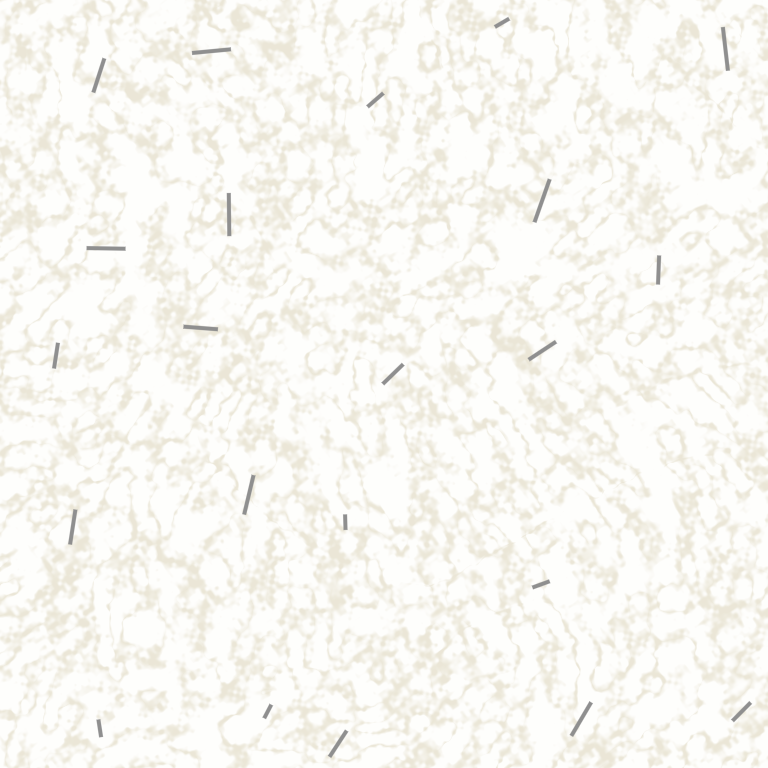
Give the GLSL for this texture, as a three.js fragment shader.

```glsl
// Draws pale cream leather veins on white with scattered short grey dashes.
varying vec2 vUv;

const vec3 PAPER = vec3(0.997, 0.996, 0.990);
const vec3 CREAM = vec3(0.920, 0.903, 0.842);
const vec3 DASH_GREY = vec3(0.56);
const float PATCHES = 4.5;
const float DASH_CELLS = 5.0;

float hash(vec2 p) {
  return fract(sin(dot(p, vec2(127.1, 311.7))) * 43758.5453);
}

mat2 rotation(float angle) {
  float c = cos(angle);
  float s = sin(angle);
  return mat2(c, -s, s, c);
}

// Smooth value noise from -1 to 1
float noise(vec2 p) {
  vec2 cell = floor(p);
  vec2 f = fract(p);
  f = f * f * (3.0 - 2.0 * f);
  float low = mix(hash(cell), hash(cell + vec2(1.0, 0.0)), f.x);
  float high = mix(hash(cell + vec2(0.0, 1.0)), hash(cell + vec2(1.0)), f.x);
  return 2.0 * mix(low, high, f.y) - 1.0;
}

// Stretched noise whose direction drifts from patch to patch
float flowNoise(vec2 p, vec2 frequency, float patches) {
  vec2 cell = floor(p * patches);
  vec2 f = smoothstep(0.0, 1.0, fract(p * patches));
  float total = 0.0;
  float power = 0.0;
  for (int j = 0; j < 2; j++) {
    for (int i = 0; i < 2; i++) {
      vec2 corner = vec2(float(i), float(j));
      vec2 id = cell + corner;
      vec2 w = mix(1.0 - f, f, corner);
      float weight = w.x * w.y;
      float angle = 2.6 * (hash(id + 5.3) - 0.5) - 0.3;
      vec2 q = rotation(angle) * p * frequency + 37.0 * hash(id + 9.1);
      total += weight * noise(q);
      power += weight * weight;
    }
  }
  return total / sqrt(power);
}

// Amount of cream, from fine veins, long creases and grain
float veinTint(vec2 p) {
  vec2 wobble = vec2(noise(p * 95.0), noise(p * 95.0 + 41.0));
  vec2 q = p + 0.0035 * wobble;
  float veins = abs(flowNoise(q, vec2(58.0, 30.0), PATCHES));
  float creases = abs(flowNoise(q + 3.7, vec2(13.0, 4.0), 2.0));
  float grain = noise(rotation(0.6) * p * 175.0);
  float height = veins + 0.30 * grain;
  height -= 0.16 * (1.0 - smoothstep(0.0, 0.07, creases));
  return 1.0 - smoothstep(-0.17, 0.42, height);
}

float boxDistance(vec2 p, vec2 halfSize) {
  vec2 d = abs(p) - halfSize;
  return length(max(d, 0.0)) + min(max(d.x, d.y), 0.0);
}

// Coverage of one dash per occupied grid cell
float dashMask(vec2 p, float cells) {
  vec2 home = floor(p * cells);
  float mask = 0.0;
  for (int j = -1; j <= 1; j++) {
    for (int i = -1; i <= 1; i++) {
      vec2 id = home + vec2(float(i), float(j));
      vec2 jitter = vec2(hash(id + 1.7), hash(id + 6.2));
      vec2 center = (id + 0.5 + 0.75 * (jitter - 0.5)) / cells;
      float angle = 0.95 + 1.5 * (hash(id + 11.4) + hash(id + 17.9) - 1.0);
      float halfLength = mix(0.010, 0.030, hash(id + 23.6));
      vec2 local = rotation(angle) * (p - center);
      float d = boxDistance(local, vec2(halfLength, 0.0026));
      float present = step(hash(id + 31.8), 0.82);
      mask = max(mask, present * (1.0 - smoothstep(-0.001, 0.001, d)));
    }
  }
  return mask;
}

void main() {
  vec3 color = mix(PAPER, CREAM, veinTint(vUv));
  color = mix(color, DASH_GREY, dashMask(vUv, DASH_CELLS));
  gl_FragColor = vec4(color, 1.0);
}
```
